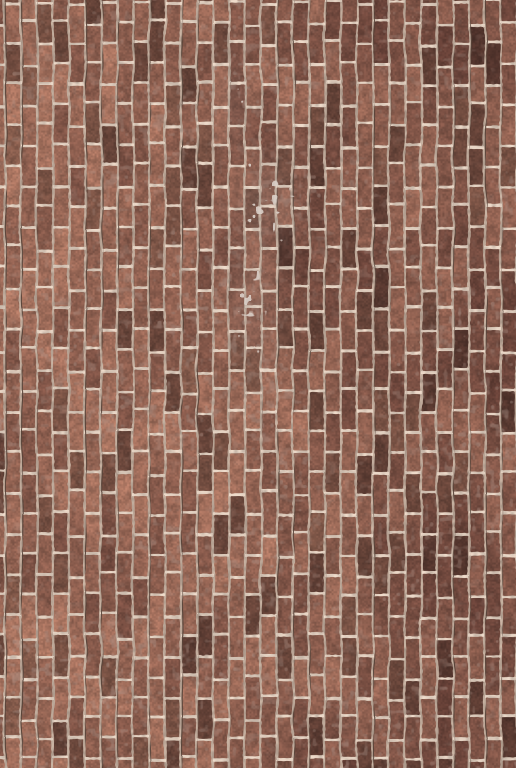
This texture is drawn by a Shadertoy shader. Its source:

```glsl
// Weathered red brick wall in running bond, turned so the courses stand upright.
// Each brick is a rounded box in a staggered grid, bent slightly by value noise,
// then tinted by hash, grained, dusted, and flecked with chalky salt patches.

const vec2  GRID = vec2(32.25, 18.78);       // columns and bricks per canvas
const vec2  PHASE = vec2(0.31, 0.72);        // grid offset, in bricks
const vec2  JOINT = vec2(0.0048, 0.0056);    // mortar widths, in canvas widths
const float CORNER = 0.0022;                 // brick corner radius
const float WOBBLE = 0.16;                   // seam waviness, in bricks
const float DARK_SHARE = 0.17;               // share of overburnt bricks
const float GRAIN = 0.34;
const float LEFT_LIGHT = 0.34;               // how much paler the left side is

const vec3 BRICK_DEEP  = vec3(0.39, 0.245, 0.21);
const vec3 BRICK_PALE  = vec3(0.67, 0.46, 0.38);
const vec3 MORTAR_SIDE = vec3(0.73, 0.65, 0.59);
const vec3 MORTAR_END  = vec3(0.86, 0.79, 0.73);
const vec3 SEAM_SHADE  = vec3(0.33, 0.25, 0.21);
const vec3 DUST        = vec3(0.66, 0.56, 0.52);
const vec3 SALT        = vec3(0.86, 0.82, 0.79);

// Salt patches: centre and radii as fractions of the canvas
const int PATCHES = 3;
const vec4 PATCH[PATCHES] = vec4[](
    vec4(0.515, 0.735, 0.055, 0.060),
    vec4(0.490, 0.610, 0.050, 0.080),
    vec4(0.455, 0.860, 0.030, 0.070));

float hash(vec2 p) {
    vec3 q = fract(p.xyx * 0.1031);
    q += dot(q, q.yzx + 33.33);
    return fract((q.x + q.y) * q.z);
}

float noise(vec2 p) {
    vec2 i = floor(p), f = fract(p);
    f = f * f * (3.0 - 2.0 * f);
    return mix(mix(hash(i), hash(i + vec2(1, 0)), f.x),
               mix(hash(i + vec2(0, 1)), hash(i + vec2(1, 1)), f.x), f.y);
}

float roundedBox(vec2 p, vec2 halfSize, float r) {
    vec2 d = abs(p) - halfSize + r;
    return length(max(d, 0.0)) + min(max(d.x, d.y), 0.0) - r;
}

vec3 brickColour(vec2 id, vec2 p, vec2 uv) {
    float tone = 0.53 + 0.60 * (hash(id + 40.0) - 0.5)
               + 0.40 * (noise(p * 5.0 + 9.0) - 0.5)
               - LEFT_LIGHT * (uv.x - 0.5);
    vec3 c = mix(BRICK_DEEP, BRICK_PALE, clamp(tone, 0.0, 1.0));
    c *= mix(1.0, 0.78, step(hash(id + 91.0), DARK_SHARE));

    // Fine grain, broad stains and pale dust
    float fine = noise(p * 270.0) - 0.5;
    float broad = noise(p * 85.0 + 31.0) - 0.5;
    c *= 1.0 + GRAIN * (0.6 * fine + 0.6 * broad);
    float dust = smoothstep(0.58, 0.95, noise(p * 110.0 + 5.0)) * noise(p * 9.0);
    return mix(c, DUST, 0.55 * dust);
}

float saltAmount(vec2 p, vec2 uv) {
    float cover = 0.0;
    for (int i = 0; i < PATCHES; i++) {
        vec2 d = (uv - PATCH[i].xy) / PATCH[i].zw;
        cover = max(cover, exp(-dot(d, d)) * (1.0 - 0.18 * float(i)));
    }
    float flecks = 0.55 * noise(p * 130.0 + 70.0) + 0.45 * noise(p * 60.0);
    return smoothstep(0.0, 0.12, flecks - 1.0 + 0.45 * cover) + 0.10 * cover;
}

void mainImage(out vec4 fragColor, in vec2 fragCoord) {
    vec2 uv = fragCoord / iResolution.xy;
    vec2 p = fragCoord / iResolution.x;
    float pixel = 1.0 / iResolution.x;
    vec2 cell = vec2(1.0, iResolution.y / iResolution.x) / GRID;

    // Staggered grid with wavering seams
    float x = uv.x * GRID.x - PHASE.x;
    x += WOBBLE * (noise(vec2(uv.x * 16.0, p.y * 22.0)) - 0.5);
    float column = floor(x);
    float y = uv.y * GRID.y - PHASE.y + 0.5 * mod(column, 2.0);
    y += WOBBLE * (noise(vec2(column * 7.0 + 50.0, p.y * 11.0)) - 0.5);
    vec2 id = vec2(column, floor(y));
    vec2 local = (vec2(x - column, fract(y)) - 0.5) * cell;

    // Brick shape with slightly chipped edges
    vec2 halfSize = 0.5 * (cell - JOINT * (0.8 + 0.4 * hash(id + 17.0)));
    float d = roundedBox(local, halfSize, CORNER);
    d += 0.0016 * (noise(p * 160.0 + 12.0) - 0.5);
    float brick = 1.0 - smoothstep(-0.6 * pixel, 0.6 * pixel, d);

    // Mortar: bright at brick ends, duller along the sides
    float atEnd = smoothstep(-0.001, 0.001, abs(local.y) - halfSize.y);
    vec3 mortar = mix(MORTAR_SIDE, MORTAR_END, atEnd);
    mortar *= 0.90 + 0.20 * noise(p * 140.0 + 60.0);

    vec3 colour = mix(mortar, brickColour(id, p, uv), brick);

    // Uneven shadow in the recess left of each column
    float recess = 1.0 - smoothstep(0.0, 0.0022, abs(local.x + halfSize.x));
    float depth = hash(vec2(column + 3.0, 8.0)) * noise(vec2(column * 5.0, p.y * 30.0));
    colour = mix(colour, SEAM_SHADE, 0.9 * recess * smoothstep(0.1, 0.6, depth));

    colour = mix(colour, SALT, clamp(saltAmount(p, uv), 0.0, 0.9));
    fragColor = vec4(colour, 1.0);
}
```
